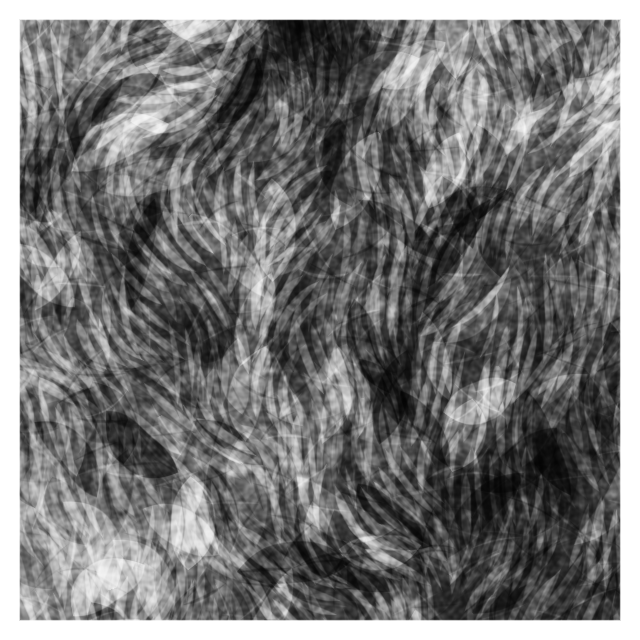
Give the GLSL for this pattern, as a Shadertoy shader.

```glsl
const float MARGIN = 0.031;
const float BASE_TONE = -1.28;
const float LIGHT_LIMIT = 2.2;
const vec3 PAPER = vec3(1.0);

vec2 hash2(vec2 p) {
    vec3 q = fract(p.xyx * vec3(0.1031, 0.1030, 0.0973));
    q += dot(q, q.yzx + 33.33);
    return fract((q.xx + q.yz) * q.zy);
}

float gradientNoise(vec2 p) {
    vec2 i = floor(p), f = p - i;
    vec2 u = f * f * f * (f * (f * 6.0 - 15.0) + 10.0);
    vec2 e = vec2(0.0, 1.0);
    float a = dot(hash2(i) * 2.0 - 1.0, f);
    float b = dot(hash2(i + e.yx) * 2.0 - 1.0, f - e.yx);
    float c = dot(hash2(i + e.xy) * 2.0 - 1.0, f - e.xy);
    float d = dot(hash2(i + e.yy) * 2.0 - 1.0, f - e.yy);
    return mix(mix(a, b, u.x), mix(c, d, u.x), u.y);
}

// Soft round zone of influence
float zone(vec2 p, vec2 center, float radius) {
    vec2 d = (p - center) / radius;
    return exp(-dot(d, d));
}

// Direction of the brushwork, mostly upright with swirling regions
float flowAngle(vec2 p) {
    float angle = 1.5 + 1.4 * gradientNoise(p * 5.5 + 11.0);
    angle += 0.85 * zone(p, vec2(0.30, 0.28), 0.17);
    angle += 0.75 * zone(p, vec2(0.56, 0.10), 0.15);
    angle += 0.55 * zone(p, vec2(0.12, 0.50), 0.13);
    angle -= 1.15 * zone(p, vec2(0.27, 0.86), 0.13);
    angle -= 0.45 * zone(p, vec2(0.87, 0.72), 0.14);
    angle -= 0.75 * zone(p, vec2(0.72, 0.47), 0.11);
    return angle;
}

// Broad distribution of light and dark
float broadTone(vec2 p) {
    float tone = gradientNoise(p * 5.0 + 3.0);
    tone += 1.35 * zone(p, vec2(0.08, 0.14), 0.23);
    tone += 1.15 * zone(p, vec2(0.13, 0.92), 0.16);
    tone += 0.95 * zone(p, vec2(0.88, 0.82), 0.16);
    tone -= 1.50 * zone(p, vec2(0.47, 0.93), 0.12);
    tone -= 0.90 * zone(p, vec2(0.86, 0.14), 0.23);
    return tone;
}

// Tapered stroke, high power blunts the ends
float strokeMask(vec2 q, vec2 halfSize, float power, float blur) {
    float taper = halfSize.y * (1.0 - pow(abs(q.x) / halfSize.x, power));
    return 1.0 - smoothstep(-blur, blur, abs(q.y) - taper);
}

// Bundle of 2 * side + 1 parallel strokes, each with its own size and weight
float bundle(vec2 q, vec2 halfSize, float gap, float side, float power,
             vec2 weights, vec2 seed, float blur) {
    float row = clamp(floor(q.y / gap + 0.5), -side, side);
    vec2 form = hash2(seed + row * 5.3);
    vec2 look = hash2(seed + row * 3.7 + 61.0);
    q -= vec2((look.x - 0.5) * 0.5 * gap, row * gap);
    vec2 size = halfSize * mix(vec2(0.65, 0.55), vec2(1.0, 1.15), form);
    return strokeMask(q, size, power, blur) * mix(weights.x, weights.y, look.y);
}

// Jittered grid of bent bundles; halfSize and gap are in cells
float strokeLayer(vec2 p, float cell, vec2 halfSize, float gap, float side, float power,
                  float spread, vec2 weights, float seed, float blur) {
    vec2 offset = hash2(vec2(seed, 7.0)) * 9.0;
    vec2 g = p / cell + offset;
    vec2 id = floor(g);
    float sum = 0.0;
    for (int y = -1; y <= 1; y++) {
        for (int x = -1; x <= 1; x++) {
            vec2 k = id + vec2(x, y);
            vec2 center = k + hash2(k + seed);
            vec2 d = g - center;
            if (dot(d, d) > 1.1) continue;
            vec2 look = hash2(k + seed + 41.7);
            vec2 origin = (center - offset) * cell;
            float flow = flowAngle(origin);
            float a = flow + (look.x - 0.5) * spread;
            vec2 axis = vec2(cos(a), sin(a));
            // Follow the curvature of the flow, with a random share
            float turn = flowAngle(origin + axis * cell * 0.3) - flow;
            float bend = clamp(turn * 1.6, -0.25, 0.25) + (look.y - 0.5) * 0.3;
            vec2 q = vec2(dot(d, axis), dot(d, vec2(-axis.y, axis.x)));
            float slope = 2.0 * bend * q.x;
            q.y = (q.y - bend * q.x * q.x) * inversesqrt(1.0 + slope * slope);
            sum += bundle(q, halfSize, gap, side, power, weights, k + seed + 83.1, blur / cell);
        }
    }
    return sum;
}

// Cloudy grain
float grain(vec2 p) {
    return 0.9 * gradientNoise(p * 28.0) + 1.0 * gradientNoise(p * 63.0 + 20.0)
         + 0.8 * gradientNoise(p * 125.0 + 5.0);
}

void mainImage(out vec4 fragColor, in vec2 fragCoord) {
    float pixel = 1.0 / min(iResolution.x, iResolution.y);
    vec2 p = (fragCoord - 0.5 * iResolution.xy) * pixel + 0.5;
    float blur = max(0.0017, 0.7 * pixel);

    // Parallel ribbons, limited where they pile up
    float light = 0.0;
    for (int i = 0; i < 3; i++) {
        float seed = 13.0 + 29.0 * float(i);
        light += strokeLayer(p, 0.09, vec2(0.75, 0.075), 0.25, 1.0, 3.5, 0.6, vec2(0.2, 1.5), seed, blur);
    }
    light = LIGHT_LIMIT * (1.0 - exp(-light / LIGHT_LIMIT));
    light *= 1.0 - 0.4 * zone(p, vec2(0.08, 0.14), 0.22);

    // Broad translucent patches and fine hatching
    float tone = BASE_TONE + broadTone(p) + grain(p) + light;
    for (int i = 0; i < 2; i++) {
        float seed = 211.0 + 37.0 * float(i);
        tone += strokeLayer(p, 0.1, vec2(0.9, 0.3), 1.0, 0.0, 2.6, 1.8, vec2(-0.9, 0.9), seed, blur);
        tone += strokeLayer(p, 0.045, vec2(0.95, 0.05), 1.0, 0.0, 3.0, 3.1, vec2(-0.5, 0.55), seed + 90.0, blur);
    }

    // Logistic response, framed by paper
    vec3 ink = vec3(1.0 / (1.0 + exp(-tone)));
    vec2 fromCenter = abs(p - 0.5);
    float edge = max(fromCenter.x, fromCenter.y) - (0.5 - MARGIN);
    fragColor = vec4(mix(ink, PAPER, smoothstep(-pixel, pixel, edge)), 1.0);
}
```
